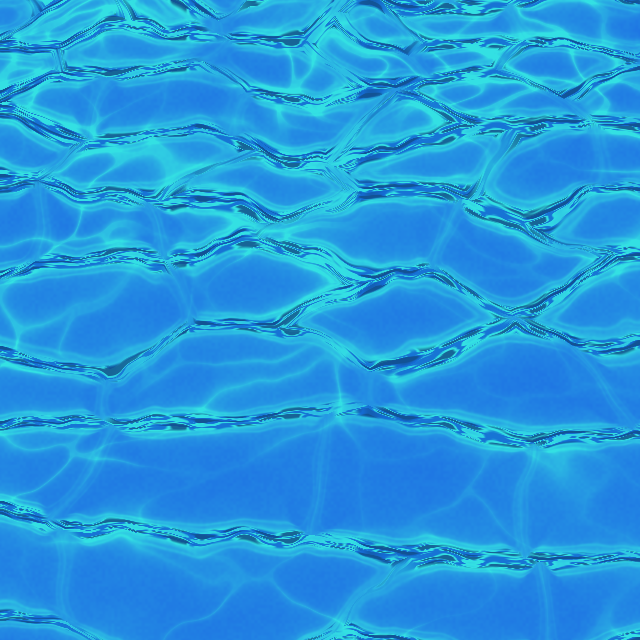
A Shadertoy shader for this texture:

```glsl
const vec3 DEEP_BLUE = vec3(0.12, 0.46, 0.89);
const vec3 CYAN_LIGHT = vec3(0.20, 0.88, 0.89);
const vec3 STREAK_BLUE = vec3(0.08, 0.42, 0.83);
const vec3 CORE_NAVY = vec3(0.07, 0.31, 0.54);
const float ROWS_NEAR = 6.2;       // wave rows per canvas at the bottom
const float ROWS_GAIN = 2.7;       // extra rows packed in toward the top
const float COLUMNS_NEAR = 2.6;
const float COLUMNS_GAIN = 3.8;
const float BUNDLE_WIDTH = 0.0098; // half width of the streaked crest
const float HALO_WIDTH = 0.0068;
const float RIM_OFFSET = 0.0085;   // thin bright line beside the crest
const float STREAK_GAP = 0.0042;
const float STREAK_RATE = 19.0;
const float JOIN_SHARPNESS = 120.0;

vec2 hash2(vec2 p) {
    vec3 q = fract(vec3(p.xyx) * vec3(0.1031, 0.1030, 0.0973));
    q += dot(q, q.yzx + 33.33);
    return fract((q.xx + q.yz) * q.zy);
}

float noise(vec2 p) {
    vec2 i = floor(p), f = fract(p);
    f = f * f * (3.0 - 2.0 * f);
    float low = mix(hash2(i).x, hash2(i + vec2(1, 0)).x, f.x);
    float high = mix(hash2(i + vec2(0, 1)).x, hash2(i + vec2(1, 1)).x, f.x);
    return mix(low, high, f.y);
}

float fbm(vec2 p) {
    return 0.55 * noise(p) + 0.3 * noise(p * 2.1 + 7.3) + 0.15 * noise(p * 4.3 + 3.1);
}

// Cell borders: x = rounded distance, y = signed distance, z = how level the border is
vec3 cellBorder(vec2 p, vec2 density) {
    vec2 base = floor(p), f = p - base;
    vec2 nearest = vec2(0.0), nearestCell = vec2(0.0);
    float closest = 1e3;
    for (int j = -1; j <= 1; j++)
    for (int i = -1; i <= 1; i++) {
        vec2 cell = vec2(i, j);
        vec2 r = cell + 0.08 + 0.84 * hash2(base + cell) - f;
        if (dot(r, r) < closest) {
            closest = dot(r, r);
            nearest = r;
            nearestCell = cell;
        }
    }
    float best = 1e3, side = 1.0, total = 1e-12, level = 0.0;
    for (int j = -2; j <= 2; j++)
    for (int i = -2; i <= 2; i++) {
        if (i == 0 && j == 0) continue;
        vec2 cell = nearestCell + vec2(i, j);
        vec2 r = cell + 0.08 + 0.84 * hash2(base + cell) - f;
        vec2 normal = normalize(r - nearest);
        vec2 slope = normal * density;
        float steep = length(slope);
        float d = dot(0.5 * (nearest + r), normal) / steep;
        float weight = exp(-d * JOIN_SHARPNESS);
        total += weight;
        level += weight * abs(slope.y) / steep;
        if (d < best) {
            best = d;
            side = slope.y > 0.0 ? -1.0 : 1.0;
        }
    }
    return vec3(max(-log(total) / JOIN_SHARPNESS, 0.0), side * best, level / total);
}

void mainImage(out vec4 fragColor, in vec2 fragCoord) {
    vec2 uv = fragCoord / iResolution.xy;

    // Wavy, receding water plane
    vec2 w = uv;
    w.x += 0.060 * (noise(uv * vec2(5.0, 8.0)) - 0.5);
    w.x += 0.030 * (noise(uv * vec2(11.0, 17.0) + 27.0) - 0.5);
    w.y += 0.055 * (noise(uv * vec2(6.0, 5.0) + 19.0) - 0.5);
    w.y += 0.020 * (noise(uv * vec2(16.0, 13.0) + 41.0) - 0.5);
    w.y += 0.006 * (noise(uv * vec2(42.0, 30.0) + 63.0) - 0.5);
    float far = w.y * w.y;
    vec2 density = vec2(COLUMNS_NEAR + COLUMNS_GAIN * far, ROWS_NEAR + 3.0 * ROWS_GAIN * far);
    vec2 plane = vec2((w.x - 0.5) * density.x, ROWS_NEAR * w.y + ROWS_GAIN * far * w.y);
    vec3 crest = cellBorder(plane + 5.0, density);

    // Second, curlier net of faint ripples
    vec2 curl = vec2(noise(plane * vec2(2.2, 1.6) + 15.0), noise(plane * vec2(2.4, 1.5) + 44.0)) - 0.5;
    vec2 fineScale = vec2(1.7, 1.1);
    vec3 fine = cellBorder((plane + 0.6 * curl) * fineScale + 31.0, density * fineScale);

    // Crest strength swells and fades along each line
    float swell = noise(uv * vec2(4.0, 9.0) + 11.0);
    float level = smoothstep(0.62, 0.94, crest.z);
    float strength = mix(0.30, 1.0, level) * mix(0.65, 1.15, swell);
    float bundle = BUNDLE_WIDTH * level * mix(0.45, 1.35, swell);

    // Streaks run along the crest, pinched into lens shapes
    float wobble = 1.8 * noise(uv * vec2(26.0, 18.0) + 5.0);
    vec2 along = vec2(uv.x * STREAK_RATE, crest.y / STREAK_GAP + wobble);
    float grain = noise(along + 50.0);
    float strand = noise(along * vec2(1.5, 1.3) + 90.0);

    // Light: mottled body with speckle
    float light = -0.02 + 0.21 * fbm(uv * vec2(6.0, 8.0) + 2.0);
    light += 0.07 * (noise(uv * 210.0) - 0.5);

    // Light: crest halo and its parallel rim
    float outside = max(crest.x - bundle, 0.0);
    float halo = exp(-outside / HALO_WIDTH) * mix(0.65, 1.2, strand);
    light += strength * (0.80 * halo + 0.20 * exp(-outside / 0.026));
    float rimShift = RIM_OFFSET * (0.6 + 1.1 * noise(uv * vec2(12.0, 15.0) + 34.0));
    float rim = (outside - rimShift) / 0.0024;
    light += 0.24 * strength * exp(-rim * rim);

    // Light: faint ripples between crests
    float rippleFade = smoothstep(0.3, 0.75, noise(uv * vec2(7.0, 8.0) + 73.0));
    float ripple = 0.65 * exp(-fine.x / 0.0045) + 0.35 * exp(-fine.x / 0.014);
    light += (0.12 + 0.5 * rippleFade) * mix(0.65, 1.1, uv.y) * ripple;
    vec3 color = mix(DEEP_BLUE, CYAN_LIGHT, clamp(light, 0.0, 1.0));

    // Dark strands and navy cores inside the crest
    float inside = level * (1.0 - smoothstep(bundle * 0.8, bundle * 1.2 + 0.001, crest.x));
    float lines = 1.0 - smoothstep(0.06, 0.19, abs(strand - 0.5));
    float lens = smoothstep(0.60, 0.70, grain);
    color = mix(color, STREAK_BLUE, inside * max(0.92 * lines, lens));
    color = mix(color, CORE_NAVY, inside * smoothstep(0.70, 0.82, max(grain, strand)) * 0.85);

    fragColor = vec4(color, 1.0);
}
```
